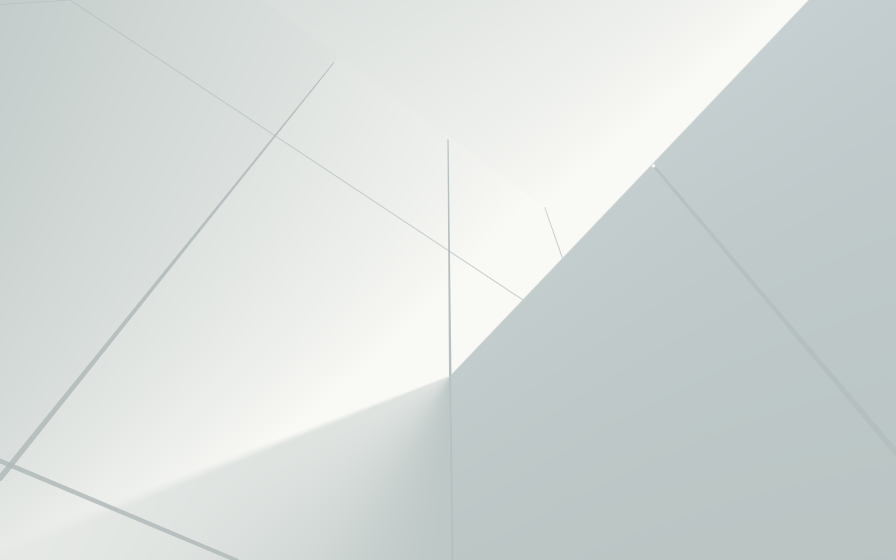
A Shadertoy shader for this background:

```glsl
// Pale architectural planes meeting at a corner, with soft light and thin panel seams.

// Tone ramp and accents
const vec3 SHADE = vec3(0.720, 0.763, 0.760);
const vec3 LIGHT = vec3(0.975, 0.975, 0.960);
const vec3 SEAM = vec3(0.690, 0.730, 0.728);
const vec3 COOL_TINT = vec3(0.002, 0.004, 0.018);

// Plane boundaries, in canvas heights
const vec2 CORNER = vec2(0.804, 0.329);
const vec2 RIDGE_TOP = vec2(1.444, 1.0);
const vec2 FLOOR_LEFT = vec2(0.0, 0.017);
const vec2 CORNER_FOOT = vec2(0.808, 0.0);
const vec2 CEILING_LEFT = vec2(0.469, 1.0);
const vec2 CEILING_RIGHT = vec2(1.042, 0.579);

// Main seams
const vec2 RIB_TOP = vec2(0.596, 0.888);
const vec2 RIB_FOOT = vec2(0.0, 0.146);
const vec2 NOTCH = vec2(1.167, 0.704);
const float FLOOR_BLUR = 0.022;

vec3 toneColor(float tone) {
    return mix(SHADE, LIGHT, clamp(tone, 0.0, 1.0));
}

// Signed distance to the line a-b, positive on its left side
float sideOf(vec2 p, vec2 a, vec2 b) {
    vec2 d = normalize(b - a);
    return d.x * (p.y - a.y) - d.y * (p.x - a.x);
}

float cover(float dist, float blur) {
    return smoothstep(-blur, blur, dist);
}

// Coverage of a segment whose half width tapers from wa to wb
float seam(vec2 p, vec2 a, vec2 b, float wa, float wb, float px) {
    vec2 ab = b - a;
    float h = clamp(dot(p - a, ab) / dot(ab, ab), 0.0, 1.0);
    float w = mix(wa, wb, h);
    float edge = clamp((w - length(p - a - ab * h)) / px + 0.5, 0.0, 1.0);
    return min(edge, 2.0 * w / px);
}

vec3 wallColor(vec2 p, float px) {
    float aboveFloor = max(sideOf(p, FLOOR_LEFT, CORNER), 0.0);
    float panel = cover(sideOf(p, RIB_FOOT, RIB_TOP), px) - 0.5;
    float tone = 0.42 + 0.62 * p.x - 0.22 * p.y;
    tone += 0.30 * exp(-4.0 * aboveFloor) - 0.05 * panel;
    return toneColor(tone);
}

vec3 ceilingColor(vec2 p) {
    float fromRidge = max(sideOf(p, CORNER, RIDGE_TOP), 0.0);
    float tone = 0.60 + 0.40 * (p.x - 0.625) - 0.60 * (p.y - 0.96);
    return toneColor(tone + 0.14 * exp(-8.0 * fromRidge));
}

// Shadow fanning out from the corner
vec3 floorColor(vec2 p) {
    vec2 d = CORNER - p;
    float angle = atan(d.x, max(d.y, 0.0001));
    float tone = mix(0.10, 0.60, smoothstep(0.0, 1.2, angle));
    return toneColor(tone + 0.10 * smoothstep(0.3, 0.8, d.x));
}

vec3 sidePanelColor(vec2 p) {
    float fromRidge = max(-sideOf(p, CORNER, RIDGE_TOP), 0.0);
    float tone = 0.03 + 0.08 * p.y + 0.11 * exp(-4.0 * fromRidge);
    return toneColor(tone) + COOL_TINT * p.y;
}

void mainImage(out vec4 fragColor, in vec2 fragCoord) {
    float px = 1.0 / iResolution.y;
    vec2 p = fragCoord * px;
    p.x *= 1.6 * iResolution.y / iResolution.x;

    // Lit wall and ceiling
    vec3 color = wallColor(p, px);
    float ceilingMask = cover(sideOf(p, CEILING_LEFT, CEILING_RIGHT), px);
    color = mix(color, ceilingColor(p), ceilingMask);

    // Wall seams
    float fine = seam(p, vec2(0.125, 1.0), vec2(0.933, 0.465), 0.0008, 0.0010, px);
    fine = max(fine, seam(p, vec2(0.973, 0.629), vec2(1.004, 0.540), 0.0008, 0.0010, px));
    fine = max(fine, seam(p, vec2(0.0, 0.992), vec2(0.125, 1.0), 0.0007, 0.0007, px));
    color = mix(color, SEAM, 0.65 * fine);
    float upright = seam(p, vec2(0.800, 0.750), CORNER, 0.0010, 0.0022, px);
    color = mix(color, SEAM, 0.90 * upright);
    float rib = seam(p, RIB_TOP, RIB_FOOT, 0.0008, 0.0052, px);
    color = mix(color, SEAM, 0.85 * rib);

    // Floor, with an edge that softens away from the corner
    float blur = px + FLOOR_BLUR * max(CORNER.x - p.x, 0.0);
    float floorMask = cover(-sideOf(p, FLOOR_LEFT, CORNER), blur);
    color = mix(color, floorColor(p), floorMask);
    float crossRib = seam(p, vec2(0.0, 0.177), vec2(0.423, -0.001), 0.0042, 0.0036, px);
    color = mix(color, SEAM, 0.85 * crossRib);

    // Shaded side panel
    float sideMask = cover(-sideOf(p, CORNER, RIDGE_TOP), px)
                   * cover(sideOf(p, CORNER_FOOT, CORNER) * -1.0, px);
    color = mix(color, sidePanelColor(p), sideMask);
    float diagonal = seam(p, NOTCH, vec2(1.6, 0.192), 0.0025, 0.0055, px);
    color = mix(color, SEAM, 0.60 * diagonal);
    float foot = seam(p, CORNER, CORNER_FOOT, 0.0015, 0.0020, px);
    color = mix(color, SEAM, 0.55 * foot);

    // Glint where the diagonal seam meets the ridge
    float glint = cover(0.003 - length(p - NOTCH), px);
    color = mix(color, LIGHT, glint);

    fragColor = vec4(color, 1.0);
}
```
